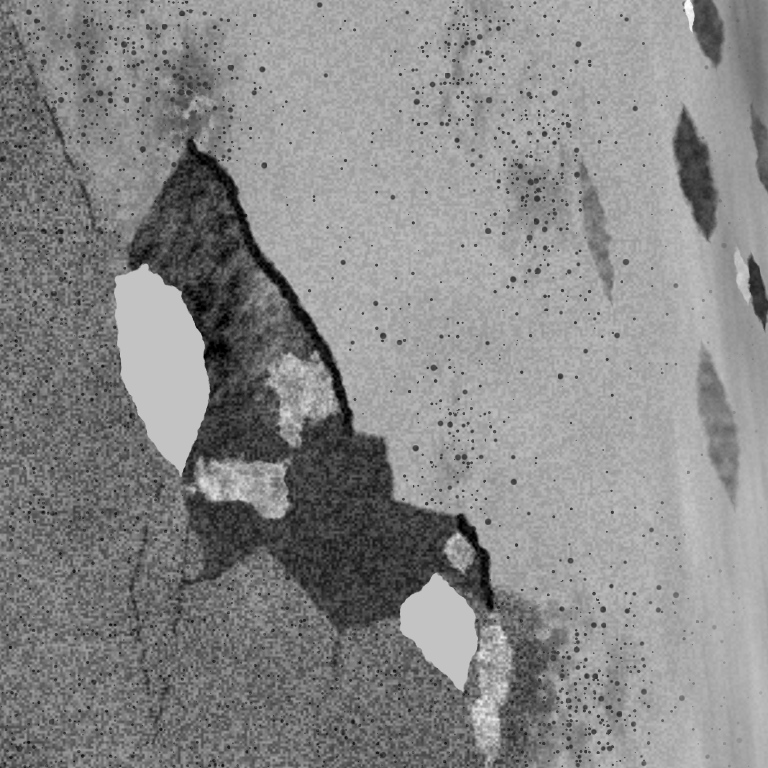
Give the GLSL for this texture, as a WebGL 2 fragment shader.

```glsl
#version 300 es
precision highp float;
uniform vec2 u_resolution;
out vec4 outColor;

const float SAND = .665, ASPHALT = .44, FACE = .23, CREST = .07, ROCK = .64, SKY = .765, SOOT = .16;
const float GRAIN_SCALE = 300., SAND_GRAIN = .13, ASPHALT_GRAIN = .32, FACE_GRAIN = .24;
const float CREST_WIDTH = .01, CRACK_WIDTH = .006, RAGGED = .011;

const vec2 SCARP[18] = vec2[](
  vec2(.247,.811), vec2(.297,.766), vec2(.326,.681), vec2(.391,.596), vec2(.43,.531), vec2(.456,.44),
  vec2(.501,.427), vec2(.514,.349), vec2(.599,.323), vec2(.628,.277), vec2(.638,.212), vec2(.569,.255),
  vec2(.523,.199), vec2(.443,.18), vec2(.345,.29), vec2(.273,.242), vec2(.232,.388), vec2(.163,.674));
const vec2 HOLES[16] = vec2[](
  vec2(.15,.635), vec2(.189,.654), vec2(.234,.616), vec2(.264,.551),
  vec2(.271,.479), vec2(.234,.382), vec2(.195,.434), vec2(.16,.512),
  vec2(.569,.251), vec2(.612,.208), vec2(.621,.167), vec2(.602,.102),
  vec2(.56,.141), vec2(.523,.18), vec2(.527,.215), vec2(.553,.232));
// Segments: start, end
const vec4 CRACKS[7] = vec4[](
  vec4(.21,.37,.17,.235), vec4(.17,.235,.2,.06), vec4(.25,.34,.235,.22), vec4(.235,.22,.2,.03),
  vec4(.443,.18,.432,.13), vec4(.01,.98,.13,.7), vec4(.235,.24,.285,.25));
// Centres and radii
const vec4 CLUSTERS[6] = vec4[](
  vec4(.24,.89,.07,.12), vec4(.14,.94,.09,.13), vec4(.61,.92,.07,.1),
  vec4(.7,.78,.06,.13), vec4(.6,.42,.04,.1), vec4(.75,.09,.09,.12));
const vec4 RUBBLE[6] = vec4[](
  vec4(.395,.485,.05,.06), vec4(.3,.38,.06,.03), vec4(.355,.355,.02,.03),
  vec4(.6,.275,.02,.03), vec4(.645,.15,.02,.05), vec4(.632,.06,.02,.05));
const vec4 STAINS[8] = vec4[](
  vec4(.777,.7,.015,.1), vec4(.906,.775,.024,.09), vec4(.936,.445,.022,.11), vec4(.921,.967,.02,.06),
  vec4(.987,.62,.012,.05), vec4(.897,.985,.006,.03), vec4(.966,.64,.009,.04), vec4(.994,.8,.012,.07));
const float STAIN_TONE[8] = float[](.45, .21, .45, .27, .16, .93, .8, .36);

float hash(vec2 cell) {
  uvec2 q = uvec2(ivec2(cell)) * uvec2(668265u, 374761u);
  uint n = (q.x ^ (q.y << 7)) * 739391u;
  n = (n ^ (n >> 15)) * 461845u;
  return float((n ^ (n >> 13)) & 65535u) / 65536.;
}
float noise(vec2 p) {
  vec2 i = floor(p), f = fract(p), e = vec2(1, 0);
  f *= f * (3. - 2. * f);
  return mix(mix(hash(i), hash(i + e), f.x), mix(hash(i + e.yx), hash(i + 1.), f.x), f.y);
}
float fbm(vec2 p) {
  float sum = 0., amp = .53;
  for (int i = 0; i < 4; i++) { sum += amp * noise(p); p = p * 2.03 + 17.; amp *= .5; }
  return sum;
}
float fall(float a, float b, float x) { return 1. - smoothstep(a, b, x); }
float blob(vec2 p, vec4 b) { p = (p - b.xy) / b.zw; return exp(-dot(p, p)); }
float segment(vec2 p, vec2 a, vec2 b) {
  p -= a; b -= a;
  return length(p - b * clamp(dot(p, b) / dot(b, b), 0., 1.));
}
// Outline distance in x, inside sign in y
void addEdge(inout vec2 d, vec2 p, vec2 a, vec2 b) {
  d.x = min(d.x, segment(p, a, b));
  if ((a.y > p.y) != (b.y > p.y) && p.x < mix(a.x, b.x, (p.y - a.y) / (b.y - a.y))) d.y = -d.y;
}
// Dots on a jittered grid
float specks(vec2 p, float density) {
  vec2 id = floor(p), centre = .3 + .4 * vec2(hash(id + 11.), hash(id + 47.));
  float r = mix(.12, .42, hash(id + 83.));
  return step(hash(id), density) * fall(r - .15, r + .1, length(p - id - centre));
}

void main() {
  vec2 p = gl_FragCoord.xy / u_resolution;
  float px = 1. / u_resolution.y;
  vec2 rag = p + RAGGED * (vec2(fbm(p * 65.), fbm(p * 65. + 90.)) - .5);
  float cloud = fbm(p * 9.) - .5, rough = fbm(p * 75.);

  // Pale sand right, coarse asphalt left
  float border = .02 + .13 * fall(.65, 1., p.y) + .2 * fall(.4, .6, p.y) + .34 * fall(.2, .36, p.y);
  float left = fall(-.025, .03, rag.x - border), far = smoothstep(.78, .98, p.x);
  float streak = fbm(vec2(p.x * 32. + p.y * 4., p.y * 3.)) - .5;
  float sand = SAND + .06 * cloud + .32 * far * streak - .06 * fall(.1, .45, p.x);
  sand -= .2 * blob(p, vec4(1, .97, .05, .16));
  float tone = mix(sand, ASPHALT + .14 * cloud, left);
  float grit = mix(SAND_GRAIN * (1. - .7 * far), ASPHALT_GRAIN, left);

  // Soot clusters and specks
  float soot = 0.;
  for (int i = 0; i < 6; i++) soot = max(soot, blob(p, CLUSTERS[i]));
  float dots = max(specks(p * 95., .015 + .24 * soot), specks(p * 170., .02 + .26 * soot + .1 * left));
  tone -= .16 * soot * smoothstep(.4, .7, fbm(p * vec2(45, 22)));
  tone = mix(tone, SOOT, dots * .8 * (1. - .8 * far));
  float plume = blob(p, vec4(.245, .86, .04, .07)) + blob(p, vec4(.7, .12, .045, .1))
    + .6 * blob(p, vec4(.17, .58, .05, .2));
  tone = mix(tone, .24, .75 * min(plume, 1.) * smoothstep(.3, .6, rough));

  // Slanted lens stains
  for (int i = 0; i < 8; i++) {
    vec4 s = STAINS[i];
    vec2 q = (rag - s.xy) / s.zw;
    q.x += q.y * .2 * s.w / s.z;
    float lens = fall(-.3, .15, abs(q.x) - 1. + q.y * q.y);
    tone = mix(tone, STAIN_TONE[i] + .3 * (rough - .5), lens * .9);
  }

  // Cracks
  float crack = 1.;
  for (int i = 0; i < 7; i++) crack = min(crack, segment(rag, CRACKS[i].xy, CRACKS[i].zw));
  tone = mix(tone, .2, .75 * fall(0., CRACK_WIDTH, crack) * smoothstep(.25, .5, rough));

  // Scarp face with diagonal striations
  vec2 scarp = vec2(1);
  float crest = 1.;
  for (int i = 0; i < 18; i++) {
    vec2 a = SCARP[i], b = SCARP[(i + 1) % 18];
    addEdge(scarp, rag, a, b);
    if (i < 5 || i == 8 || i == 9) crest = min(crest, segment(rag, a, b));
  }
  float inside = fall(-.004, .006, scarp.x * scarp.y);
  float stria = fbm(mat2(23, 76, 30, -57) * p);
  float face = FACE + .16 * (rough - .5) - .17 * blob(p, vec4(.285, .56, .035, .09));
  face += smoothstep(.4, .52, p.y) * (.45 * (stria - .42) + .14 * blob(p, vec4(.35, .6, .05, .1)));
  tone = mix(tone, face, inside);
  grit = mix(grit, FACE_GRAIN, inside);

  // Pale broken rock
  float rubble = 0.;
  for (int i = 0; i < 6; i++) rubble += blob(p, RUBBLE[i]);
  float broken = smoothstep(.62, .8, rubble * .65 + fbm(p * 42.) * .85);
  tone = mix(tone, ROCK + .5 * (rough - .5), broken * smoothstep(.12, .4, rubble));

  // Black crest, grain, bright openings
  tone = mix(tone, CREST, fall(CREST_WIDTH * .3, CREST_WIDTH, crest));
  tone += grit * (noise(p * GRAIN_SCALE) - .5);
  for (int h = 0; h < 16; h += 8) {
    vec2 hole = vec2(1);
    for (int i = 0; i < 8; i++) addEdge(hole, rag, HOLES[h + i], HOLES[h + (i + 1) % 8]);
    tone = mix(tone, SKY, fall(-px, px, hole.x * hole.y - .002));
  }
  outColor = vec4(vec3(clamp(tone, 0., 1.)), 1);
}
```
